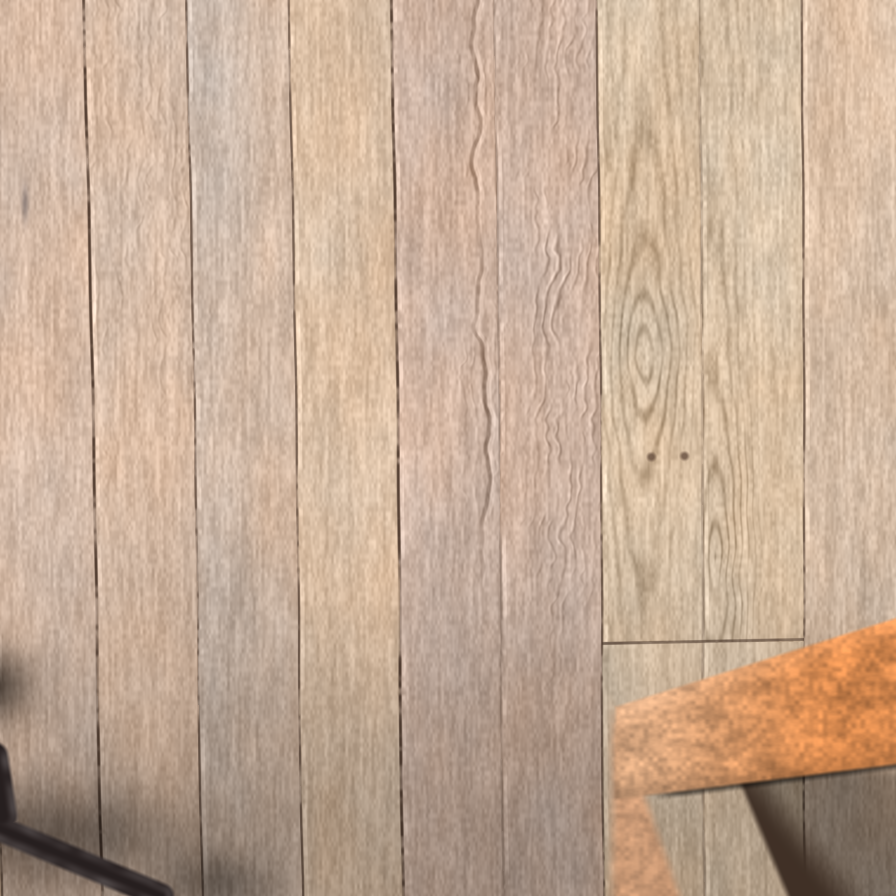
Give the GLSL for this texture, as a three.js fragment shader.

```glsl
// Weathered plank floor: slightly leaning boards with thin broken seams, fine
// grain, jagged ridges and ring knots, shaded toward the bottom. An orange
// wooden chair rail and a dark metal foot overlap the lower corners.
varying vec2 vUv;

float hash(vec2 p) {
  vec3 q = fract(p.xyx * vec3(0.1031, 0.1030, 0.0973));
  q += dot(q, q.yzx + 33.33);
  return fract((q.x + q.y) * q.z);
}

float noise(vec2 p) {
  vec2 i = floor(p), f = fract(p);
  f = f * f * (3.0 - 2.0 * f);
  return mix(mix(hash(i), hash(i + vec2(1, 0)), f.x),
             mix(hash(i + vec2(0, 1)), hash(i + vec2(1, 1)), f.x), f.y);
}

float fbm(vec2 p) {
  float sum = 0.0, amp = 0.5;
  for (int i = 0; i < 4; i++) {
    sum += amp * noise(p);
    p = p * 2.03 + 17.0;
    amp *= 0.5;
  }
  return sum;
}

float segment(vec2 p, vec2 a, vec2 b) {
  vec2 d = b - a;
  return length(p - a - d * clamp(dot(p - a, d) / dot(d, d), 0.0, 1.0));
}

// Soft blob, 1 at its centre
float blob(vec2 p, vec2 centre, vec2 size) {
  vec2 d = (p - centre) / size;
  return exp(-dot(d, d));
}

// Ring distance that straightens into vertical grain away from the knot
float knot(vec2 p, vec2 centre, vec2 size) {
  vec2 d = (p - centre) / size;
  d.y /= 1.0 + 0.45 * abs(d.y);
  return length(d);
}

vec3 planks(vec2 p) {
  float pitch = mix(0.112, 0.1145, p.y);
  float s = (p.x - mix(0.114, 0.094, p.y) + 0.003 * (noise(vec2(3.0, p.y * 9.0)) - 0.5)) / pitch;
  float board = floor(s), seam = floor(s + 0.5);
  float butt = step(4.5, board) * step(board, 6.5);
  float lower = butt * step(p.y, 0.284);
  vec2 g = p + vec2(0.0, 3.7 * board + 9.0 * lower);

  // Board tones: tan, mauve in the middle, one greyish, two pale
  vec3 col = mix(vec3(0.82, 0.72, 0.62), vec3(0.80, 0.70, 0.63), hash(vec2(board + 20.0, 4.0)));
  col = mix(col, vec3(0.785, 0.685, 0.62), smoothstep(1.6, 0.4, abs(board - 3.5)));
  col = mix(col, vec3(0.755, 0.69, 0.64), 0.8 * smoothstep(1.8, 1.2, s) * step(0.5, board));
  col = mix(col, vec3(0.835, 0.75, 0.645), 0.8 * butt);
  col *= 0.94 + 0.15 * fbm(p * vec2(7.0, 4.0)) + 0.05 * (noise(g * vec2(40.0, 5.0)) - 0.5);
  col += vec3(0.06, 0.0, -0.05) * (fbm(g * vec2(16.0, 8.0) + 40.0) - 0.45);

  // Fine streaks and speckle
  float grain = 0.10 * (noise(g * vec2(310.0, 34.0)) - 0.5)
              + 0.05 * (noise(g * vec2(170.0, 9.0)) - 0.5)
              + 0.09 * (noise(g * vec2(380.0, 190.0)) - 0.5);

  // Jagged embossed ridges: one long crack, then slanted strokes
  float wave = noise(g * vec2(16.0, 34.0)) + 0.5 * noise(g * vec2(60.0, 90.0));
  float phase = 6.2832 * (p.x * 80.0 - p.y * 7.0 * step(3.5, board) + 1.0 * wave);
  float ridged = max(0.5 * blob(p, vec2(0.54, 0.7), vec2(0.03, 0.4)),
                     step(abs(board - 4.0), 0.1) * blob(p, vec2(0.63, 0.68), vec2(0.045, 0.36)));
  ridged = max(ridged, 0.35 * step(abs(board), 0.1) * smoothstep(0.3, 0.6, p.y));
  ridged *= smoothstep(0.35, 0.7, noise(g * vec2(50.0, 16.0)));
  grain -= 0.15 * ridged * (pow(0.5 + 0.5 * sin(phase), 5.0) - 0.6 * pow(0.5 + 0.5 * sin(phase + 1.6), 5.0));
  float crack = p.x - 0.552 + 0.026 * p.y - 0.012 * (noise(vec2(p.y * 22.0, 5.0)) + 0.5 * noise(vec2(p.y * 60.0, 8.0)) - 0.75);
  float along = smoothstep(0.3, 0.4, p.y) * (0.3 + 0.7 * noise(vec2(p.y * 25.0, 2.0)));
  grain -= along * (0.20 * smoothstep(0.004, 0.0005, abs(crack)) - 0.10 * smoothstep(0.004, 0.001, abs(crack - 0.005)));

  // Knots on the two pale boards
  vec2 bent = p + 0.008 * (vec2(noise(p * 28.0), noise(p * 28.0 + 9.0)) - 0.5);
  float ring = board < 5.5 ? knot(bent, vec2(0.719, 0.603), vec2(0.027, 0.065))
                           : knot(bent, vec2(0.797, 0.375), vec2(0.021, 0.10));
  float rings = pow(0.5 + 0.5 * cos(6.2832 * 2.8 * ring), 3.0);
  grain -= 0.20 * butt * (1.0 - lower) * rings * smoothstep(3.4, 0.5, ring) * (0.3 + 0.7 * noise(p * 30.0));
  col += grain;

  // Thin seams, broken and some nearly closed, each with a worn light edge
  float gap = (s - seam) * pitch;
  float closed = step(3.5, seam) * (1.0 - mod(seam, 2.0));
  float strong = step(mod(seam, 3.0), 0.1);
  float wear = noise(vec2(seam * 7.0, p.y * 24.0)) * 0.6 + noise(vec2(seam * 5.0, p.y * 140.0)) * 0.4;
  float depth = mix(mix(0.75, 1.0, strong), 0.3, closed) * mix(0.35, 1.0, smoothstep(0.2, 0.65, wear));
  float width = mix(0.0021, 0.0027, strong);
  col += 0.10 * smoothstep(0.003, 0.001, abs(gap - 0.0042)) * smoothstep(0.3, 0.7, wear);
  col = mix(col, vec3(0.33, 0.25, 0.20), depth * smoothstep(width, 0.0004, abs(gap)));
  float joint = abs(p.y - 0.282 - 0.02 * (p.x - 0.68));
  col = mix(col, vec3(0.33, 0.25, 0.20), 0.8 * butt * smoothstep(0.0026, 0.0006, joint) * (0.6 + 0.4 * noise(p * 90.0)));

  // Nail holes and a dark scuff
  float nail = min(length(p - vec2(0.727, 0.490)), length(p - vec2(0.764, 0.491)));
  col = mix(col, vec3(0.38, 0.29, 0.23), 0.8 * smoothstep(0.007, 0.002, nail));
  return mix(col, vec3(0.45, 0.40, 0.39), 0.7 * blob(p, vec2(0.028, 0.773), vec2(0.004, 0.02)));
}

void main() {
  vec2 p = vUv;
  vec3 col = planks(p) * mix(0.80, 1.03, smoothstep(0.0, 0.5, p.y));
  // Cast shadows at lower left
  col *= 1.0 - 0.6 * blob(p, vec2(-0.01, 0.235), vec2(0.045, 0.04));
  col *= 1.0 - 0.4 * blob(p, vec2(0.06, 0.07), vec2(0.14, 0.05));
  col *= 1.0 - 0.35 * blob(p, vec2(0.24, 0.015), vec2(0.06, 0.035));
  // Shaded floor beneath the rail, darkest along its diagonal edge
  float under = p.x - 0.83 - 0.42 * (0.115 - p.y);
  vec3 shade = mix(vec3(0.25, 0.19, 0.15), col * 0.68, smoothstep(0.015, 0.075, under + 0.35 * (p.y - 0.06)));
  col = mix(col, shade, smoothstep(0.15, 0.13, p.y) * smoothstep(-0.004, 0.006, under));
  // Chair leg and rail with mottled orange varnish
  float mottle = fbm(p * vec2(34.0, 60.0)) + 0.5 * noise(p * 190.0) - 0.25;
  float leg = smoothstep(0.674, 0.692, p.x) * smoothstep(0.008, -0.008, p.x - 0.72 - 0.35 * (0.11 - p.y));
  col = mix(col, vec3(0.82, 0.61, 0.46) * (0.82 + 0.35 * mottle), 0.9 * leg * smoothstep(0.24, 0.17, p.y));
  float top = 0.212 + 0.316 * (p.x - 0.69) - p.y;
  float base = p.y - 0.112 - 0.125 * (p.x - 0.72);
  col *= 1.0 - 0.6 * smoothstep(0.009, 0.0, abs(base)) * smoothstep(0.72, 0.76, p.x);
  float rail = smoothstep(-0.003, 0.003, min(min(top, base), p.x - 0.687));
  vec3 varnish = mix(vec3(0.83, 0.64, 0.49), vec3(0.85, 0.54, 0.31), smoothstep(0.69, 0.95, p.x));
  varnish *= (0.78 + 0.45 * mottle) * mix(0.85, 1.0, smoothstep(0.0, 0.035, base));
  col = mix(col, varnish + 0.05 * smoothstep(0.03, 0.0, top), rail);
  // Dark metal foot
  float foot = min(segment(p, vec2(0.0, 0.075), vec2(0.18, 0.0)) - 0.014,
                   segment(p, vec2(-0.008, 0.155), vec2(0.002, 0.09)) - 0.017);
  vec3 metal = vec3(0.15, 0.12, 0.12) + 0.16 * noise(p * 60.0) * smoothstep(-0.013, -0.004, foot);
  col = mix(col, metal, smoothstep(0.003, -0.003, foot));
  gl_FragColor = vec4(clamp(col, 0.0, 1.0), 1.0);
}
```
